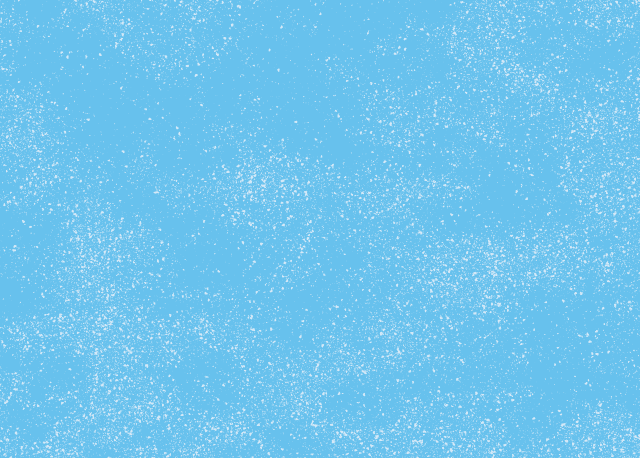
Give the GLSL for this texture, as a WebGL 2 fragment shader.

```glsl
#version 300 es
precision highp float;
precision highp int;

uniform vec2 u_resolution;
out vec4 fragColor;

// Integer hash giving three values in 0..1 per cell and seed
vec3 hash3(vec2 cell, int seed) {
    uvec3 v = uvec3(ivec3(ivec2(cell) + 4096, seed));
    v = v * 1664525u + 1013904223u;
    v.x += v.y * v.z; v.y += v.z * v.x; v.z += v.x * v.y;
    v ^= v >> 16u;
    v.x += v.y * v.z; v.y += v.z * v.x; v.z += v.x * v.y;
    return vec3(v >> 8u) / 16777216.0;
}

float valueNoise(vec2 p, int seed) {
    vec2 i = floor(p), f = fract(p);
    f = f * f * (3.0 - 2.0 * f);
    return mix(mix(hash3(i, seed).x, hash3(i + vec2(1, 0), seed).x, f.x),
               mix(hash3(i + vec2(0, 1), seed).x, hash3(i + vec2(1, 1), seed).x, f.x), f.y);
}

// Patchy clouds, a little wider than tall and thicker toward the bottom
float speckDensity(vec2 p) {
    float sum = 0.0, total = 0.0, weight = 1.0;
    vec2 q = p * vec2(4.6, 7.0);
    for (int octave = 0; octave < 4; octave++) {
        sum += weight * valueNoise(q, 20 + octave);
        total += weight;
        weight *= 0.85;
        q = q * 1.93 + 5.3;
    }
    float cloud = sum / total + 0.1 * (0.5 - p.y);
    return 0.05 + 0.9 * smoothstep(0.27, 0.84, cloud);
}

// Coverage by one layer of jittered, irregular flecks
float speckLayer(vec2 p, float cells, float maxRadius, float amount, int seed) {
    float pixel = cells / u_resolution.y;
    vec2 g = p * cells, base = floor(g);
    float bare = 1.0;
    for (int y = -1; y <= 1; y++) {
        for (int x = -1; x <= 1; x++) {
            vec2 cell = base + vec2(x, y);
            vec3 place = hash3(cell, seed);
            if (place.z > amount * speckDensity((cell + 0.5) / cells)) continue;

            vec3 form = hash3(cell, seed + 1);
            vec2 d = g - cell - place.xy;
            float angle = atan(d.y, d.x + 1e-5) + 6.2832 * form.y;
            float radius = mix(0.12, maxRadius, form.x * form.x * form.x);
            float edge = radius * (1.0 + 0.2 * cos(2.0 * angle) + 0.14 * cos(3.0 * angle + 9.0 * form.z));
            float cover = clamp(0.5 + (edge - length(d)) / pixel, 0.0, 1.0);
            bare *= 1.0 - cover * min(1.0, 2.0 * radius / pixel);
        }
    }
    return 1.0 - bare;
}

void main() {
    vec2 p = gl_FragCoord.xy / u_resolution.y;

    // Coarse flecks over fine dust
    float flecks = speckLayer(p, 170.0, 0.52, 0.65, 1);
    float dust = speckLayer(p + 0.0014, 290.0, 0.42, 1.0, 7);
    float white = 1.0 - (1.0 - flecks) * (1.0 - 0.8 * dust);

    vec3 sky = vec3(0.405, 0.757, 0.93);
    vec3 chalk = vec3(0.83, 0.91, 0.967);
    fragColor = vec4(mix(sky, chalk, white), 1.0);
}
```
